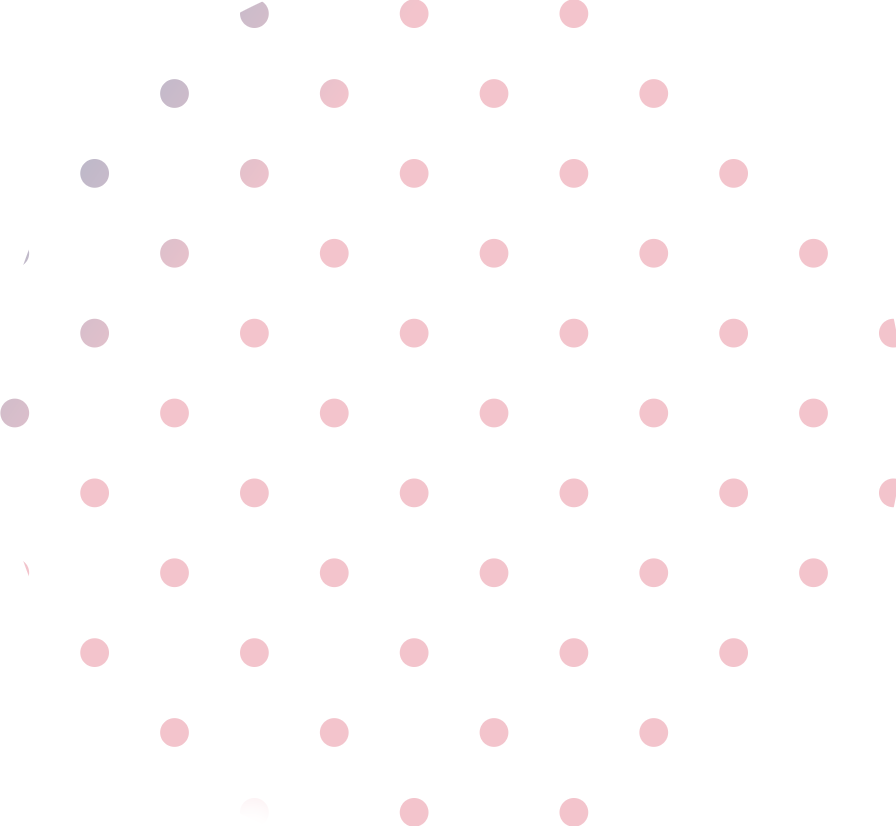
Reproduce this pattern procedurally as a Shadertoy shader.

```glsl
// Staggered pink polka dots clipped to a large disc, cooling to lilac at the upper left.

const vec3 PAPER = vec3(1.0);
const vec3 PINK  = vec3(0.953, 0.769, 0.800);
const vec3 LILAC = vec3(0.725, 0.718, 0.788);

// Lengths are fractions of the canvas height
const float ROW_STEP    = 0.0967;
const float DOT_RADIUS  = 0.0174;
const float DISC_RADIUS = 0.548;
const vec2  GRID_ORIGIN = vec2(0.0557, 0.0);
const vec2  DISC_CENTER = vec2(0.0037, 0.0);
const vec2  FADE_CENTER = vec2(-0.240, -0.520);

// Offset from the nearest point of a diagonal lattice
vec2 staggeredCell(vec2 p, float spacing) {
    vec2 u = vec2(p.x + p.y, p.x - p.y) / (2.0 * spacing);
    vec2 r = u - round(u);
    return spacing * vec2(r.x + r.y, r.x - r.y);
}

// Antialiased coverage of a filled circle
float disc(vec2 p, float radius, float pixel) {
    return clamp(0.5 - (length(p) - radius) / pixel, 0.0, 1.0);
}

// Linear blend from pink towards lilac
vec3 dotColor(vec2 p) {
    float cool = dot(p, vec2(-3.305, 2.265)) - 1.24;
    return mix(PINK, LILAC, clamp(cool, 0.0, 1.0));
}

// Soft worn spot near the lower left rim
float wornFade(vec2 p, vec2 center) {
    return smoothstep(0.02, 0.14, distance(p, center));
}

void mainImage(out vec4 fragColor, in vec2 fragCoord) {
    vec2 p = (fragCoord - 0.5 * iResolution.xy) / iResolution.y;
    float pixel = 1.0 / iResolution.y;

    // Dots, cut by the outer disc
    float ink = disc(staggeredCell(p - GRID_ORIGIN, ROW_STEP), DOT_RADIUS, pixel);
    ink *= disc(p - DISC_CENTER, DISC_RADIUS, pixel);
    ink *= wornFade(p, FADE_CENTER);

    fragColor = vec4(mix(PAPER, dotColor(p), ink), 1.0);
}
```
